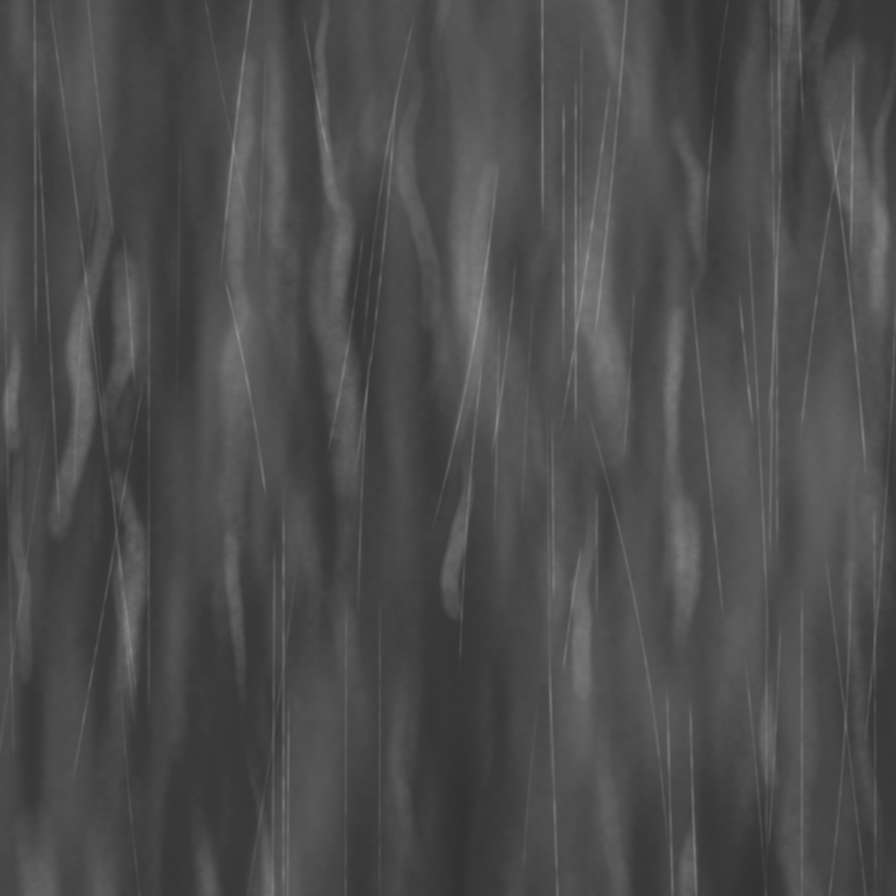
A WebGL 1 fragment shader for this texture:

```glsl
precision highp float;
// Dark grey fibrous surface: soft vertical shading, blurred tapering brush
// strokes and fine, nearly upright hairs. Strokes and hairs are scattered by
// hashed loops; each one is a bent vertical line with a soft cross-section.

#define BASE_GREY 0.273
#define SHADE_CONTRAST 0.34
#define STROKE_COUNT 76
#define STROKE_WIDTH 0.022
#define STROKE_GAIN 0.195
#define HAIR_COUNT 72
#define HAIR_WIDTH 0.0029
#define HAIR_GAIN 0.135
#define GRAIN_GAIN 0.065
#define SEED 3.7

uniform vec2 u_resolution;

float hash(vec2 p) {
  return fract(sin(dot(p, vec2(127.1, 311.7)) + SEED) * 43758.5453);
}

float noise(vec2 p) {
  vec2 cell = floor(p);
  vec2 f = fract(p);
  f = f * f * (3.0 - 2.0 * f);
  float low = mix(hash(cell), hash(cell + vec2(1.0, 0.0)), f.x);
  float high = mix(hash(cell + vec2(0.0, 1.0)), hash(cell + vec2(1.0, 1.0)), f.x);
  return mix(low, high, f.y);
}

// Cloudy bands of several widths, stretched along the vertical
float shading(vec2 p) {
  p.x += 0.016 * (noise(p * vec2(4.0, 7.0) + 11.0) - 0.5);
  float bands = 0.45 * noise(p * vec2(12.0, 1.8) + 5.0);
  bands += 0.34 * noise(p * vec2(25.0, 4.5) + 31.0);
  bands += 0.21 * noise(p * vec2(52.0, 10.0) + 73.0);
  return bands - 0.5;
}

// Blurred stroke with a slightly wavy spine, narrowing towards one end
float stroke(vec2 p, float id) {
  float size = hash(vec2(id, 1.0));
  float phase = 6.283 * hash(vec2(id, 2.0));
  float tilt = 0.22 * (hash(vec2(id, 3.0)) - 0.5);
  float halfLength = mix(0.05, 0.22, hash(vec2(id, 4.0)));
  vec2 centre = vec2(fract(id * 0.618 + 0.1 * size), hash(vec2(id, 5.0)) * 1.1 - 0.05);
  vec2 q = p - centre;
  float wave = mix(12.0, 30.0, hash(vec2(id, 6.0)));
  q.x -= tilt * q.y + 0.006 * sin(q.y * wave + phase);
  q.x += 0.014 * (noise(vec2(p.y * 20.0, id * 7.3)) - 0.5);
  float along = q.y / halfLength * sign(sin(phase));
  float width = STROKE_WIDTH * mix(0.45, 1.35, size * size);
  width *= mix(0.5, 1.0, smoothstep(-1.1, 0.3, along));
  q.y = max(abs(q.y) - halfLength, 0.0) * 0.6;
  float softness = mix(0.0, 0.5, hash(vec2(id, 8.0)));
  float body = 1.0 - smoothstep(softness * width, width, length(q));
  // Paint thins out towards the narrow end, and a little at the other
  float fade = smoothstep(-1.25, 0.4, along) * (1.0 - 0.5 * smoothstep(0.5, 1.1, along));
  float strength = hash(vec2(id, 7.0));
  return body * fade * mix(0.15, 1.0, strength * strength);
}

// Thin hair, gently curved, with faint gaps and tapered ends
float hair(vec2 p, float id) {
  float lean = hash(vec2(id, 11.0)) - 0.5;
  float tilt = 0.75 * lean * abs(lean);
  float halfLength = mix(0.07, 0.3, hash(vec2(id, 12.0)));
  vec2 centre = vec2(hash(vec2(id, 13.0)), hash(vec2(id, 14.0)));
  vec2 q = p - centre;
  float bend = 0.5 * (hash(vec2(id, 15.0)) - 0.5) * smoothstep(0.0, 0.1, abs(tilt));
  q.x -= tilt * q.y + bend * q.y * q.y;
  float slope = tilt + 2.0 * bend * q.y;
  float dist = abs(q.x) / sqrt(1.0 + slope * slope);
  float line = 1.0 - smoothstep(0.0, HAIR_WIDTH, dist);
  float taper = 1.0 - smoothstep(0.75, 1.0, abs(q.y) / halfLength);
  float gaps = mix(0.3, 1.0, noise(vec2(p.y * 80.0, id * 5.1)));
  return line * taper * gaps * mix(0.3, 1.25, hash(vec2(id, 16.0)));
}

void main() {
  vec2 p = gl_FragCoord.xy / u_resolution.y;
  float grey = BASE_GREY + SHADE_CONTRAST * shading(p);

  // Overlapping strokes build up, but saturate softly
  float paint = 0.0;
  for (int i = 0; i < STROKE_COUNT; i++) {
    paint += stroke(p, float(i) + 1.0);
  }
  paint = paint / (1.0 + 0.3 * paint);
  grey += STROKE_GAIN * paint;

  // Fine mottling, stronger where paint lies
  float grain = 0.6 * noise(p * vec2(130.0, 95.0)) + 0.4 * noise(p * 240.0) - 0.5;
  grey += GRAIN_GAIN * grain * (0.35 + paint);

  float hairs = 0.0;
  for (int i = 0; i < HAIR_COUNT; i++) {
    hairs += hair(p, float(i) + 1.0);
  }
  grey += HAIR_GAIN * min(hairs, 1.3);

  // Keep the deepest gaps from turning black
  grey = max(grey, mix(grey, 0.23, 0.6));
  gl_FragColor = vec4(vec3(grey), 1.0);
}
```
